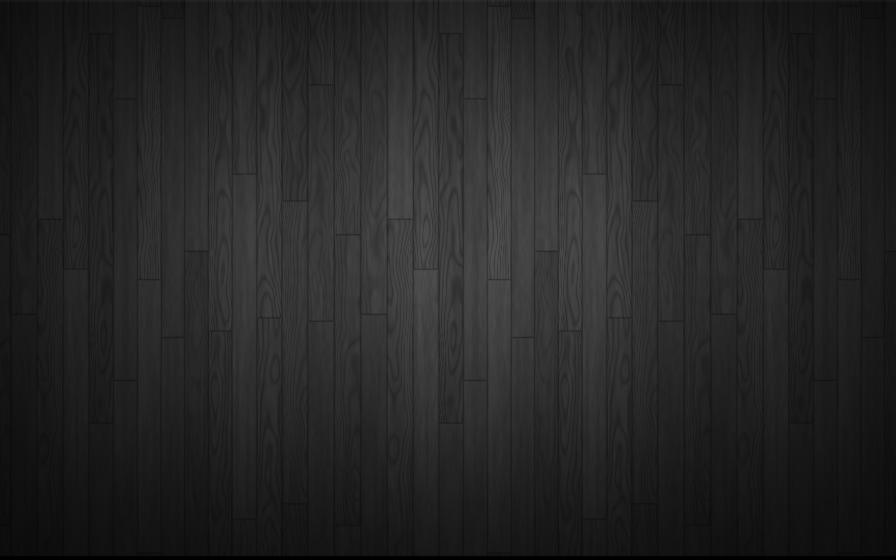
Write a Shadertoy shader that draws this texture.

```glsl
const float REPEATS = 2.56;         // pattern repeats across the canvas
const float REPEAT_START = 0.099;   // left edge of one repeat
const float BOARDS = 14.0;          // boards in one repeat
const float WIDTH_WARP = 0.01;      // unevenness of the board widths
const vec2 BOARD_LENGTH = vec2(0.4, 0.8);
const float SEAM_WIDTH = 0.0011;
const float SEAM_DARKNESS = 0.32;
const float TONE_VARIATION = 0.26;
const float RING_COUNT = 4.5;
const float RING_DARKNESS = 0.2;
const float FIBRE_CONTRAST = 0.16;
const float PORE_CONTRAST = 0.1;
const vec2 GLOW_CENTRE = vec2(0.5, 0.57);
const float GLOW_RADIUS = 0.46;
const vec3 SHADOW = vec3(0.035);
const vec3 GLOW = vec3(0.23);
const float BOTTOM_RIM = 0.007;
const float TOP_RIM = 0.003;
const vec3 TOP_RIM_LIGHT = vec3(0.035);
const float TAU = 6.2831853;

float hash(vec2 p) {
    vec3 q = fract(p.xyx * 0.1031);
    q += dot(q, q.yzx + 33.33);
    return fract((q.x + q.y) * q.z);
}

float noise(vec2 p) {
    vec2 cell = floor(p);
    vec2 f = fract(p);
    f = f * f * (3.0 - 2.0 * f);
    float low = mix(hash(cell), hash(cell + vec2(1, 0)), f.x);
    float high = mix(hash(cell + vec2(0, 1)), hash(cell + vec2(1, 1)), f.x);
    return mix(low, high, f.y);
}

// Growth rings: nested eyes that stretch into straight grain
float growthRings(vec2 p, vec2 eye, vec2 seed) {
    vec2 d = p - eye;
    d.x += 0.35 * (noise(vec2(p.x * 1.5, p.y * 14.0) + seed) - 0.5);
    float field = length(vec2(d.x, 0.9 * tanh(d.y * 4.5))) + d.x * d.x;
    field += 0.3 * noise(vec2(p.x * 2.5, p.y * 22.0) + seed + 31.0);
    float wave = 0.5 + 0.5 * sin(field * RING_COUNT * TAU);
    return wave * wave * wave;
}

// Brightness of the boards before lighting; uv spans the canvas
float woodTone(vec2 uv, float pixel, float aspect) {
    // Columns, identical in each repeat
    float t = (uv.x - REPEAT_START) * REPEATS;
    float u = BOARDS * (t + WIDTH_WARP * (1.0 - cos(TAU * t)));
    float column = mod(floor(u), BOARDS);
    float across = fract(u);

    // Staggered boards along each column
    float boardLength = mix(BOARD_LENGTH.x, BOARD_LENGTH.y, hash(vec2(column, 3.0)));
    float v = uv.y / boardLength + hash(vec2(column, 17.0));
    float along = fract(v);
    vec2 id = vec2(column, floor(v) + 40.0);
    vec2 seed = 90.0 * vec2(hash(id + 5.0), hash(id + 9.0));
    vec2 p = vec2(across - 0.5, (along - 0.5) * boardLength);

    // Board tone and grain
    float columnTone = hash(vec2(column, 61.0)) - 0.5;
    float boardTone = hash(id) - 0.5;
    float tone = 1.0 + TONE_VARIATION * (0.6 * columnTone + 0.4 * boardTone);
    vec2 eye = vec2(hash(id + 13.0) - 0.5, (hash(id + 21.0) - 0.5) * boardLength);
    float figure = smoothstep(0.2, 0.8, hash(id + 27.0));
    tone *= 1.0 - RING_DARKNESS * figure * growthRings(p, eye, seed);
    tone *= 1.0 + FIBRE_CONTRAST * (noise(p * vec2(7.0, 9.0) + seed) - 0.5);
    tone *= 1.0 + PORE_CONTRAST * (noise(p * vec2(15.0, 70.0) + seed) - 0.5);

    // Seams and end joints
    float boardWidth = aspect / (REPEATS * BOARDS);
    float side = min(across, 1.0 - across) * boardWidth;
    float end = min(along, 1.0 - along) * boardLength;
    float seam = 1.0 - smoothstep(SEAM_WIDTH - pixel, SEAM_WIDTH + pixel, min(side, end));
    return tone * (1.0 - SEAM_DARKNESS * seam);
}

void mainImage(out vec4 fragColor, in vec2 fragCoord) {
    vec2 uv = fragCoord / iResolution.xy;
    float pixel = 1.0 / iResolution.y;
    float aspect = iResolution.x / iResolution.y;

    // Soft pool of light over the floor
    vec2 fromGlow = (uv - GLOW_CENTRE) / GLOW_RADIUS;
    vec3 light = SHADOW + GLOW * exp(-dot(fromGlow, fromGlow));
    vec3 color = light * woodTone(uv, pixel, aspect);

    // Thin rims at the top and bottom
    color += TOP_RIM_LIGHT * smoothstep(-pixel, pixel, uv.y - 1.0 + TOP_RIM);
    color *= smoothstep(-pixel, pixel, uv.y - BOTTOM_RIM);
    fragColor = vec4(color, 1.0);
}
```
